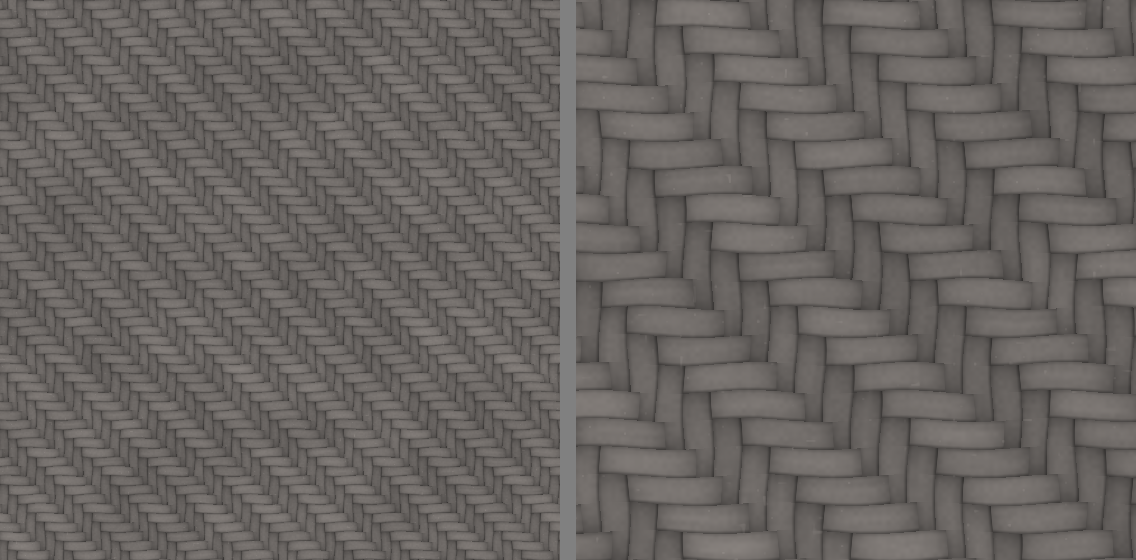
Left, the full canvas; right, a detail of the centre.
This texture is drawn by a Shadertoy shader. Its source:

```glsl
// Grey twill weave: flat horizontal strands float over three columns and a bit,
// each row shifted one column, so upright strands show between them in diagonals.
// Strands are shaded by seams, tucked ends, fibre noise and broad soft mottling.

const float CELLS = 60.0;        // rows and columns across the canvas
const float PERIOD = 6.0;        // columns per weave repeat
const float FLOAT_LEN = 3.35;    // visible length of a horizontal strand
const float UPRIGHT_LEN = 3.0;   // visible length of an upright strand
const float COLUMN_SHIFT = 0.88; // offset of the column edges
const float ROW_SHIFT = 2.0;     // offset of the diagonal, in columns
const float SEAM_WIDTH = 0.06;   // half width of the dark gaps, in cells
const float SEAM_DARK = 0.30;
const float WOBBLE = 0.07;       // bending of the strands, in cells
const float LEVEL_ACROSS = 0.482;
const float LEVEL_UPRIGHT = 0.432;
const vec3 WARM_GREY = vec3(1.0, 0.957, 0.929);
const float TAU = 6.2831853;

float hash(vec2 p) {
    vec3 q = fract(vec3(p.xyx) * 0.1031);
    q += dot(q, q.yzx + 33.33);
    return fract((q.x + q.y) * q.z);
}

float valueNoise(vec2 p) {
    vec2 i = floor(p), f = fract(p);
    f = f * f * (3.0 - 2.0 * f);
    float low = mix(hash(i), hash(i + vec2(1, 0)), f.x);
    float high = mix(hash(i + vec2(0, 1)), hash(i + vec2(1, 1)), f.x);
    return mix(low, high, f.y);
}

// Broad light and dark patches that tile over the unit square
float mottling(vec2 uv) {
    vec2 a = uv * TAU;
    float m = sin(2.0 * a.x + a.y + 1.3 * sin(3.0 * a.y));
    m += sin(3.0 * a.y - 2.0 * a.x + 1.5 * sin(2.0 * a.x + 1.0));
    m += 0.7 * sin(5.0 * a.x + 4.0 * a.y + 2.0 * sin(3.0 * a.x - a.y));
    return m / 2.7;
}

// Dark gap along both sides of a strand, heavier on the far side
float seam(float across, float pixel) {
    float soft = 0.06 + 0.6 * pixel;
    float nearSide = 1.0 - smoothstep(SEAM_WIDTH - soft, SEAM_WIDTH + soft, across);
    float farSide = 1.0 - smoothstep(SEAM_WIDTH - soft, SEAM_WIDTH + soft, 1.0 - across);
    return 0.35 * nearSide + farSide;
}

// Brightness of a strand: along runs 0..len, across runs 0..1
float strand(float along, float across, float len, float id, float pixel) {
    float tuck = exp(-max(along, 0.0) / 0.35) + exp(-max(len - along, 0.0) / 0.45);
    float round = 1.0 - 0.10 * pow(abs(2.0 * across - 1.0), 2.0);
    float fibre = valueNoise(vec2(along * 0.7 + id * 37.0, across * 5.0 + id * 91.0));
    float shade = round * (1.0 - 0.23 * tuck);
    shade *= 1.0 - SEAM_DARK * seam(across, pixel);
    return shade * (1.0 + 0.05 * (fibre - 0.5) + 0.07 * (id - 0.5));
}

void mainImage(out vec4 fragColor, in vec2 fragCoord) {
    vec2 uv = fragCoord / iResolution.xy;
    float pixel = CELLS / iResolution.y;

    // Weave space, rows counted from the top, with slight bends
    vec2 p = vec2(uv.x, 1.0 - uv.y) * CELLS;
    vec2 bend = vec2(sin(uv.y * TAU * 13.0 + 3.0 * sin(uv.x * TAU * 4.0)),
                     sin(uv.x * TAU * 11.0 + 3.0 * sin(uv.y * TAU * 3.0)));
    p += WOBBLE * bend;
    p.x -= COLUMN_SHIFT;
    vec2 cell = floor(p), local = fract(p);

    // Horizontal strand of this row
    float shifted = p.x - cell.y - ROW_SHIFT + 1.0;
    float along = mod(shifted, PERIOD) - 1.0;
    float acrossId = hash(vec2(floor(shifted / PERIOD), cell.y) + 71.0);
    float across = LEVEL_ACROSS * strand(along, local.y, FLOAT_LEN, acrossId, pixel);

    // Upright strand of this column
    float stepIndex = mod(cell.x - cell.y - ROW_SHIFT, PERIOD);
    float down = PERIOD - 1.0 - stepIndex + local.y;
    float uprightId = hash(vec2(cell.x, floor((cell.x - cell.y - ROW_SHIFT) / PERIOD)) + 157.0);
    float upright = LEVEL_UPRIGHT * strand(down, local.x, UPRIGHT_LEN, uprightId, pixel);

    // Horizontal strands lie on top and cast a small shadow at their ends
    float inside = min(along, FLOAT_LEN - along);
    float cover = smoothstep(-0.5 * pixel, 0.5 * pixel, inside);
    upright *= 1.0 - 0.14 * exp(min(inside, 0.0) / 0.2);
    float level = mix(upright, across, cover);

    // Wear: mottling, fine grain and sparse pale specks
    level *= 1.0 + 0.045 * mottling(uv);
    level += 0.022 * (valueNoise(uv * CELLS * 6.0) - 0.5);
    level += 0.05 * smoothstep(0.93, 1.0, valueNoise(uv * CELLS * 4.0 + 300.0));

    fragColor = vec4(clamp(level * WARM_GREY, 0.0, 1.0), 1.0);
}
```
